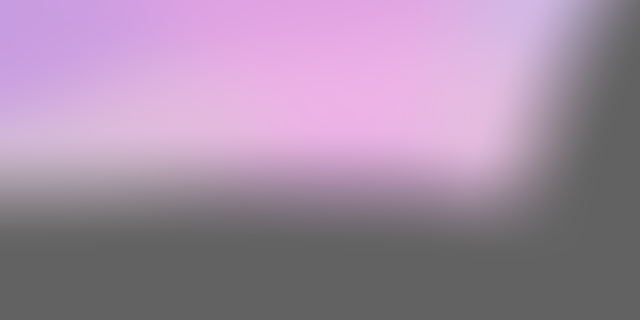
Write a WebGL 2 fragment shader that draws this background.

```glsl
#version 300 es
// Soft pastel pink and lilac glow fading into grey below and on the right
precision highp float;

uniform vec2 u_resolution;
out vec4 fragColor;

const vec3 GREY = vec3(0.385, 0.386, 0.384);
const vec3 LILAC = vec3(0.78, 0.61, 0.88);
const vec3 ORCHID = vec3(0.88, 0.63, 0.885);
const vec3 PINK = vec3(0.94, 0.70, 0.91);
const vec3 ROSE = vec3(0.90, 0.74, 0.87);
const vec3 PALE = vec3(0.84, 0.78, 0.83);
const vec3 LAVENDER = vec3(0.81, 0.73, 0.90);
const vec3 MAUVE = vec3(0.84, 0.65, 0.85);

float bell(float x, float center, float width) {
    float d = (x - center) / width;
    return exp(-d * d);
}

// Colour in rgb, weight in alpha, for a normalised blend
vec4 glow(vec2 p, vec2 center, vec2 size, vec3 color) {
    vec2 d = (p - center) / size;
    float weight = exp(-dot(d, d)) + 1e-5;
    return vec4(color * weight, weight);
}

vec3 pastelField(vec2 p) {
    vec4 sum = glow(p, vec2(0.02, 0.87), vec2(0.22, 0.30), LILAC);
    sum += glow(p, vec2(0.47, 1.04), vec2(0.26, 0.24), ORCHID);
    sum += glow(p, vec2(0.55, 0.69), vec2(0.20, 0.22), PINK);
    sum += glow(p, vec2(0.26, 0.62), vec2(0.18, 0.18), ROSE);
    sum += glow(p, vec2(0.10, 0.46), vec2(0.22, 0.18), PALE);
    sum += glow(p, vec2(0.78, 0.60), vec2(0.14, 0.26), PALE + vec3(0.05, -0.02, 0.04));
    sum += glow(p, vec2(0.87, 0.98), vec2(0.15, 0.24), LAVENDER);
    sum += glow(p, vec2(0.56, 0.38), vec2(0.20, 0.16), MAUVE);
    return sum.rgb / sum.a;
}

// Fade above a gently waving lower boundary
float lowerFade(vec2 p) {
    float shift = 0.015 * bell(p.x, 0.33, 0.16) - 0.03 * bell(p.x, 0.80, 0.12);
    return smoothstep(0.21, 0.60, p.y - shift);
}

// Fade left of a boundary that leans right towards the top
float rightFade(vec2 p) {
    float edge = 0.80 + 0.135 * p.y * p.y;
    return 1.0 - smoothstep(-0.11, 0.11, p.x - edge);
}

void main() {
    vec2 p = gl_FragCoord.xy / u_resolution;
    float light = lowerFade(p) * rightFade(p);
    fragColor = vec4(mix(GREY, pastelField(p), light), 1.0);
}
```
